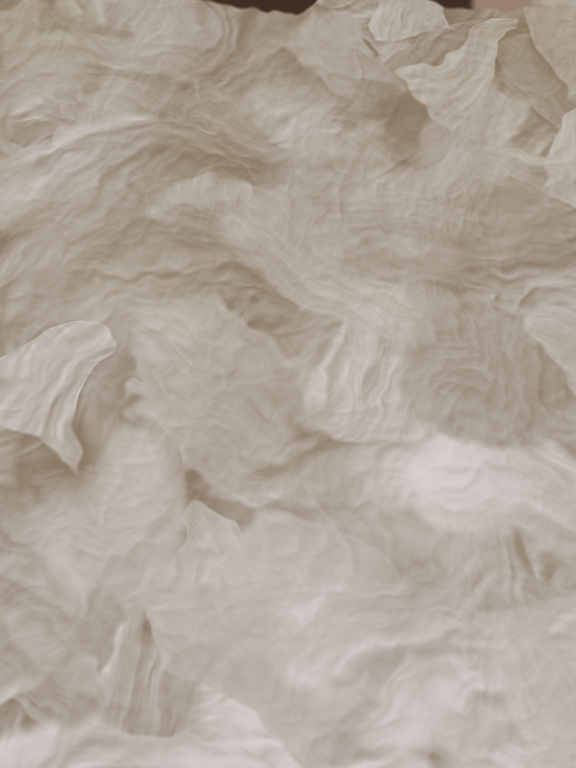
A Shadertoy shader for this texture:

```glsl
// A heap of crumpled off-white cloth: overlapping pleated sheets with warm brown crevices.
#define LAYERS 8
#define SHEET_SIZE 0.30
#define COVERAGE 0.78
#define EDGE 0.003
#define FOLD_CONTRAST 0.34
#define SHEET_VARIATION 0.13
#define SHADOW_DEPTH 0.21
#define SHADOW_WIDTH 0.016
#define BRIGHTNESS 0.70
#define LIGHT vec2(-0.45, 0.89)

float hash(vec2 p) {
    vec3 q = fract(vec3(p.xyx) * 0.1031);
    q += dot(q, q.yzx + 33.33);
    return fract((q.x + q.y) * q.z);
}

float noise(vec2 p) {
    vec2 i = floor(p), f = fract(p);
    f = f * f * f * (f * (f * 6.0 - 15.0) + 10.0);
    return mix(mix(hash(i), hash(i + vec2(1, 0)), f.x),
               mix(hash(i + vec2(0, 1)), hash(i + vec2(1, 1)), f.x), f.y);
}

vec2 noise2(vec2 p) {
    return vec2(noise(p), noise(p + 47.3)) - 0.5;
}

mat2 rotation(float a) {
    return mat2(cos(a), sin(a), -sin(a), cos(a));
}

// Height of creased cloth, ridged at every scale
float creases(vec2 p) {
    float height = 0.0, amplitude = 0.5;
    for (int i = 0; i < 4; i++) {
        float n = 2.0 * noise(p) - 1.0;
        height += amplitude * (1.0 - sqrt(n * n + 0.006));
        p = rotation(0.45) * p * 1.9 + 11.7;
        amplitude *= 0.48;
    }
    return height;
}

// Light caught by the creases along the step towards the lamp
float creaseLight(vec2 p, vec2 towardsLight) {
    return creases(p) - creases(p + towardsLight);
}

// Tapered sheet, between an ellipse and a box; distance to its rim
float sheetDistance(vec2 p, vec2 halfSize, float taper) {
    vec2 q = abs(p) / halfSize;
    q.y /= 1.0 - taper * clamp(p.x / halfSize.x, -1.0, 1.0);
    float rim = mix(length(q), max(q.x, q.y), 0.55);
    return (rim - 1.0) * halfSize.y;
}

// Paints one layer of scattered sheets over the tone below
float paintLayer(float tone, vec2 p, float layer) {
    float size = SHEET_SIZE * mix(0.5, 1.1, fract(layer * 0.618 + 0.2));
    vec2 shifted = p + layer * vec2(3.17, 5.71);
    vec2 warped = shifted + 0.09 * noise2(shifted * 7.0) + 0.018 * noise2(shifted * 31.0);
    vec2 cell = floor(warped / size);
    float shadowPatch = smoothstep(0.2, 0.8, noise(shifted * 8.0));

    for (int y = -1; y <= 1; y++)
    for (int x = -1; x <= 1; x++) {
        vec2 id = cell + vec2(x, y);
        vec2 seed = id + layer * 19.0 + 101.0;
        if (hash(seed + 7.1) > COVERAGE) continue;

        vec2 centre = (id + 0.5 + 0.5 * (vec2(hash(seed), hash(seed + 3.3)) - 0.5)) * size;
        vec2 offset = warped - centre;
        mat2 turn = rotation(6.2832 * hash(seed + 5.7));
        vec2 local = turn * offset;
        vec2 halfSize = size * vec2(mix(0.5, 0.85, hash(seed + 9.2)), mix(0.25, 0.48, hash(seed + 2.6)));
        float d = sheetDistance(local, halfSize, 0.6 * hash(seed + 8.4));
        if (d > 0.08) continue;

        // Shadow outside the rim, deepest below the sheet
        float softness = pow(hash(seed + 6.9), 2.0);
        float below = 0.6 - 0.4 * dot(normalize(offset + 1e-4), LIGHT);
        float shadow = exp(-max(d, 0.0) / SHADOW_WIDTH) * smoothstep(0.08, 0.04, d);
        tone *= 1.0 - SHADOW_DEPTH * shadow * shadowPatch * below * (1.0 - softness);

        // Pleated surface with a lifted, lighter rim
        float blur = EDGE + 0.035 * softness;
        float cover = smoothstep(blur, -blur, d);
        if (cover <= 0.0) continue;
        vec2 pleat = vec2(1.1, 3.4) / size;
        float surface = BRIGHTNESS + SHEET_VARIATION * (hash(seed + 4.8) - 0.5);
        surface += FOLD_CONTRAST * creaseLight(local * pleat + seed, turn * LIGHT * 0.012 * pleat);
        surface += 0.05 * dot(offset, LIGHT) / size + 0.025 * exp(-abs(d) / 0.008);
        tone = mix(tone, surface, cover * mix(0.95, 0.6, softness));
    }
    return tone;
}

// Tone to cloth colour: brown gaps, tan folds, cool white faces
vec3 clothColour(float tone) {
    vec3 c = mix(vec3(0.25, 0.18, 0.14), vec3(0.56, 0.49, 0.42), smoothstep(0.25, 0.56, tone));
    c = mix(c, vec3(0.67, 0.63, 0.59), clamp((tone - 0.56) / 0.11, 0.0, 1.0));
    c = mix(c, vec3(0.81, 0.78, 0.77), clamp((tone - 0.67) / 0.14, 0.0, 1.0));
    return c + 0.6 * max(tone - 0.81, 0.0);
}

void mainImage(out vec4 fragColor, in vec2 fragCoord) {
    vec2 uv = fragCoord / iResolution.xy;
    vec2 p = fragCoord / iResolution.y;

    // Sheets shrink towards the far end of the heap
    vec2 ground = vec2((p.x - 0.375) * (1.0 + 0.7 * p.y), p.y * (1.0 + 0.55 * p.y)) + 4.0;
    float tone = BRIGHTNESS - 0.07 + 0.4 * creaseLight(ground * 14.0, LIGHT * 0.16);
    for (int i = 0; i < LAYERS; i++) tone = paintLayer(tone, ground, float(i));

    // Fine wrinkles, broad unevenness and light falling on the near end
    tone += 0.09 * creaseLight(ground * 24.0 + 2.0 * noise2(ground * 9.0), LIGHT * 0.2);
    tone += 0.07 * (noise(ground * 4.0) - 0.5) + mix(0.035, -0.055, uv.y);
    tone += 0.06 * exp(-8.0 * dot(uv - vec2(0.6, 0.24), uv - vec2(0.6, 0.24)));
    vec3 colour = clothColour(tone);
    colour.b -= 0.025 * uv.y * noise(ground * 6.0);

    // Dark room and tan wall behind the ragged top of the heap
    float crest = 0.972 + 0.035 * noise(vec2(uv.x * 14.0, 2.0)) + 0.008 * noise(vec2(uv.x * 50.0, 5.0));
    float gap = smoothstep(0.32, 0.38, uv.x) * smoothstep(0.95, 0.91, uv.x);
    vec3 room = mix(vec3(0.25, 0.18, 0.14), vec3(0.60, 0.50, 0.44), smoothstep(0.81, 0.83, uv.x));
    colour = mix(colour, room, gap * smoothstep(-EDGE, EDGE, uv.y - crest));

    fragColor = vec4(clamp(colour, 0.0, 1.0), 1.0);
}
```
